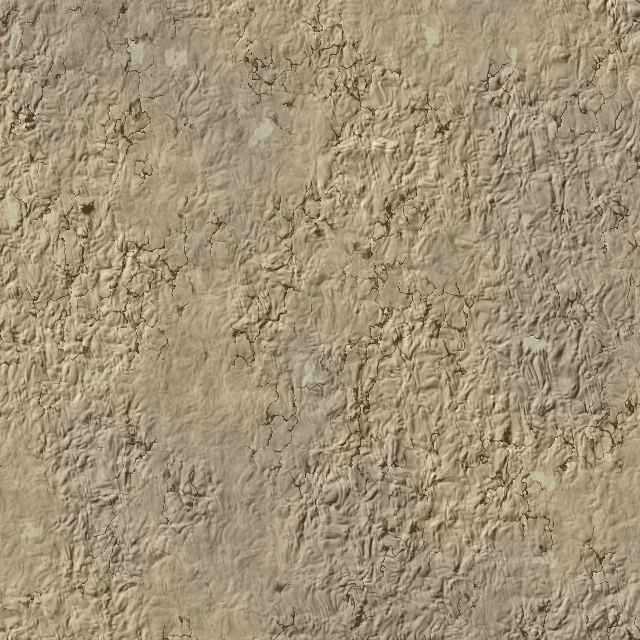
Reproduce this texture procedurally as a WebGL 1 fragment shader.

```glsl
precision highp float;
// Dry crumbly earth: raking light over fine crumbs, smooth patches, dark clefts and pale pebbles.
uniform vec2 u_resolution;

#define GRAIN_SCALE 42.0
#define CLOD_SCALE 27.0
#define STRETCH vec2(1.12, 0.84)
#define LIGHT_DIR vec2(-0.80, 0.60)
#define RELIEF 0.80
#define CLEFT_DEPTH 0.34
#define PATCH_CONTRAST 0.13
#define PEBBLE_SHARE 0.018
#define EARTH vec3(0.650, 0.592, 0.497)
#define PEBBLE vec3(0.755, 0.735, 0.640)

float hash(vec2 p) {
  vec3 q = fract(vec3(p.xyx) * 0.1031);
  q += dot(q, q.yzx + 33.33);
  return fract((q.x + q.y) * q.z);
}

vec2 hash2(vec2 p) {
  return vec2(hash(p), hash(p + 71.7));
}

float noise(vec2 p) {
  vec2 i = floor(p), f = fract(p);
  f = f * f * f * (f * (f * 6.0 - 15.0) + 10.0);
  return mix(mix(hash(i), hash(i + vec2(1, 0)), f.x),
             mix(hash(i + vec2(0, 1)), hash(i + vec2(1, 1)), f.x), f.y);
}

float fbm(vec2 p) {
  float sum = 0.0, amp = 0.5;
  for (int i = 0; i < 4; i++) {
    sum += amp * noise(p);
    p = mat2(0.8, 0.6, -0.6, 0.8) * p * 2.03 + 17.3;
    amp *= 0.5;
  }
  return sum;
}

// Rounded crumbs with sharp creases between them
float crumbHeight(vec2 p) {
  p += 0.018 * (vec2(noise(p * 30.0), noise(p * 30.0 + 50.0)) - 0.5);
  p *= GRAIN_SCALE;
  float height = 0.0, amp = 0.6;
  for (int i = 0; i < 3; i++) {
    float n = 2.0 * noise(p) - 1.0;
    height += amp * sqrt(n * n + 0.006);
    p = mat2(0.8, 0.6, -0.6, 0.8) * p * 1.9 + 31.7;
    amp *= 0.68;
  }
  return height;
}

// Cellular clods: xy = offset from the nearest centre, z = gap to the next, w = id
vec4 clods(vec2 p) {
  vec2 cell = floor(p), nearest = vec2(0.0);
  float d1 = 8.0, d2 = 8.0, id = 0.0;
  for (int y = -1; y <= 1; y++) {
    for (int x = -1; x <= 1; x++) {
      vec2 c = cell + vec2(x, y);
      vec2 offset = p - c - 0.1 - 0.8 * hash2(c);
      float d = length(offset);
      if (d < d1) {
        d2 = d1;
        d1 = d;
        nearest = offset;
        id = hash(c + 13.1);
      } else {
        d2 = min(d2, d);
      }
    }
  }
  return vec4(nearest, d2 - d1, id);
}

void main() {
  vec2 uv = gl_FragCoord.xy / u_resolution.y;
  vec2 p = uv * STRETCH;

  // Smooth, trodden patches among rough ground
  float rough = smoothstep(0.34, 0.60, fbm(p * 6.0 + 4.0));
  float broad = fbm(p * 5.0 + 40.0) - 0.47;
  float mottle = fbm(p * 38.0 + 90.0) - 0.47;

  // Slope towards the light, with deeper shadows than highlights
  vec2 reach = LIGHT_DIR * 0.0019;
  float slope = crumbHeight(p - reach) - crumbHeight(p + reach);
  slope *= RELIEF * mix(0.32, 1.0, rough);
  float shade = slope < 0.0 ? 1.15 * slope : slope / (1.0 + 2.2 * slope);

  // Broken clefts on the shaded side of clods, thin lit rims opposite
  vec2 warp = vec2(fbm(p * 34.0), fbm(p * 34.0 + 60.0)) - 0.47;
  vec4 clod = clods(p * CLOD_SCALE + warp * 1.5);
  float facing = dot(normalize(clod.xy + 0.0001), LIGHT_DIR);
  float broken = smoothstep(0.50, 0.68, fbm(p * 16.0 + 25.0) + 0.10 * rough);
  float seam = (1.0 - smoothstep(0.02, 0.20, clod.z)) * broken;
  shade -= CLEFT_DEPTH * seam * smoothstep(0.3, -0.5, facing);
  shade += 0.07 * seam * smoothstep(0.2, 0.9, facing);

  // Broad tone, mottling and dust
  float dust = noise(uv * 230.0) - 0.5;
  shade += PATCH_CONTRAST * broad + 0.16 * mottle + 0.05 * dust;

  // A few pale pebbles
  float stone = step(1.0 - PEBBLE_SHARE, clod.w);
  stone *= 1.0 - smoothstep(0.26, 0.40, length(clod.xy));
  vec3 ground = EARTH + vec3(0.03, 0.0, -0.04) * broad;
  vec3 color = mix(ground, PEBBLE, stone * 0.85);
  shade = max(shade, -0.36) * (1.0 - 0.6 * stone);
  gl_FragColor = vec4(color + shade * vec3(1.0, 1.0, 0.97), 1.0);
}
```
